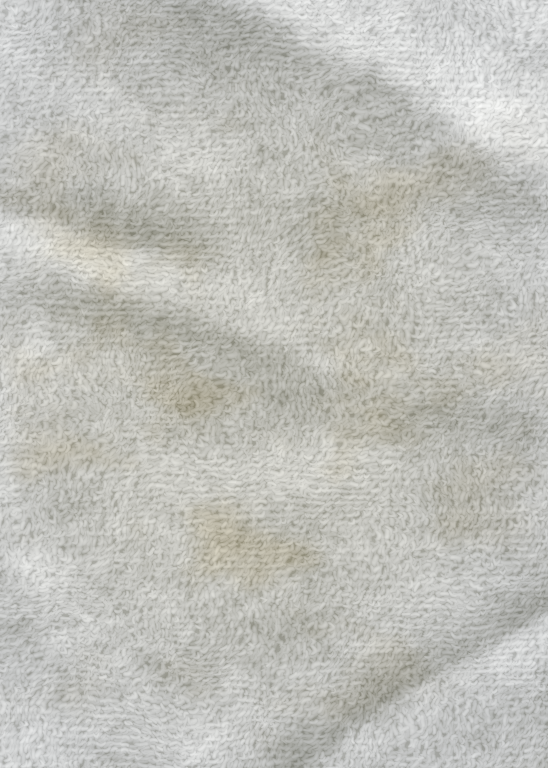
Write a WebGL 2 fragment shader that draws this texture.

```glsl
#version 300 es
precision highp float;

uniform vec2 u_resolution;
out vec4 fragColor;

vec2 hash2(vec2 p) {
  vec3 q = fract(vec3(p.xyx) * vec3(0.1031, 0.1030, 0.0973));
  q += dot(q, q.yzx + 33.33);
  return fract((q.xx + q.yz) * q.zy);
}

float gradientDot(vec2 cell, vec2 offset) {
  return dot(hash2(cell + 57.0) * 2.0 - 1.0, offset);
}

float gradientNoise(vec2 p) {
  vec2 i = floor(p), f = fract(p);
  vec2 u = f * f * f * (f * (f * 6.0 - 15.0) + 10.0);
  vec2 e = vec2(0.0, 1.0);
  return mix(mix(gradientDot(i, f), gradientDot(i + e.yx, f - e.yx), u.x),
             mix(gradientDot(i + e.xy, f - e.xy), gradientDot(i + e.yy, f - e.yy), u.x), u.y);
}

float fbm(vec2 p, int octaves) {
  float sum = 0.0, amplitude = 1.0;
  for (int i = 0; i < octaves; i++) {
    sum += amplitude * gradientNoise(p);
    p = mat2(1.6, 1.2, -1.2, 1.6) * p + 19.7;
    amplitude *= 0.5;
  }
  return sum;
}

// Crease from a to b: a soft shadow with a lit ridge on its left side
float fold(vec2 p, vec2 a, vec2 b, float bend, float width) {
  float len = length(b - a);
  vec2 along = (b - a) / len;
  vec2 rel = p - a;
  float t = dot(rel, along) / len;
  float s = dot(rel, vec2(-along.y, along.x)) + bend * sin(3.14159 * t);
  float fade = smoothstep(-0.2, 0.15, t) * (1.0 - smoothstep(0.8, 1.2, t));
  float side = s / (width * mix(1.6, 0.7, smoothstep(-width, width, s)));
  float ridge = (s - 1.8 * width) / width;
  return fade * (0.4 * exp(-ridge * ridge) - exp(-side * side));
}

// Height of one looped thread, a bent capsule lit from one flank
float threadLoop(vec2 offset, float angle, float halfLength, float radius, float curl) {
  vec2 dir = vec2(cos(angle), sin(angle));
  float t = dot(offset, dir);
  float across = dot(offset, vec2(-dir.y, dir.x));
  across += curl * radius * cos(1.6 * t / halfLength);
  float d = length(vec2(max(abs(t) - halfLength, 0.0), across)) / radius;
  float flank = clamp(across / radius, -1.0, 1.0);
  return max(1.0 - 0.7 * d * d, -0.5) + 0.25 * flank;
}

// Crowded rows of overlapping loops with wandering slant
float terryPile(vec2 p, vec2 pitch, float slant, float disorder) {
  vec2 cell = floor(p / pitch);
  float height = -0.2;
  for (int y = -1; y <= 1; y++) {
    for (int x = -1; x <= 1; x++) {
      vec2 id = cell + vec2(x, y);
      vec2 place = hash2(id + 211.0);
      vec2 shape = hash2(id + 503.0);
      vec2 size = hash2(id + 887.0);
      vec2 centre = (id + 0.5 + (place - 0.5) * vec2(0.9, disorder)) * pitch;
      float angle = slant + (shape.x - 0.5) * (0.6 + 1.4 * disorder);
      float halfLength = pitch.x * mix(0.3, 0.65, size.x);
      float radius = pitch.x * mix(0.36, 0.52, size.y);
      float h = threadLoop(p - centre, angle, halfLength, radius, place.x - 0.35);
      height = max(height, h - 0.45 * shape.y);
    }
  }
  return height;
}

void main() {
  vec2 p = gl_FragCoord.xy / u_resolution.y;
  vec2 sway = vec2(fbm(p * 6.0 + 3.0, 4), fbm(p * 6.0 + 41.0, 4));
  vec2 cloth = p + 0.018 * sway;

  // Large creases and broad light
  float relief = fold(cloth, vec2(0.22, 1.01), vec2(0.74, 0.71), -0.012, 0.038);
  relief += 0.80 * fold(cloth, vec2(0.25, 0.69), vec2(-0.04, 0.76), -0.010, 0.028);
  relief += 0.75 * fold(cloth, vec2(0.05, 0.62), vec2(0.42, 0.50), -0.012, 0.030);
  relief += fold(cloth, vec2(0.76, 0.24), vec2(0.34, -0.02), 0.012, 0.025);
  relief += 0.55 * fold(cloth, vec2(0.74, 0.42), vec2(0.36, 0.45), 0.015, 0.035);
  relief += 0.50 * fold(cloth, vec2(-0.02, 0.27), vec2(0.10, 0.08), 0.010, 0.035);
  float topRight = smoothstep(1.1, 1.6, p.x + p.y);
  float leftEdge = 1.0 - smoothstep(0.0, 0.2, p.x);
  float light = 0.774 + 0.110 * relief + 0.080 * topRight + 0.035 * leftEdge;
  light += 0.090 * fbm(p * vec2(6.0, 9.0) + 8.0, 4);
  light += 0.055 * gradientNoise(cloth * vec2(34.0, 46.0) + 5.0);

  // Two layers of pile, woven rows and fine fuzz
  vec2 pitch = vec2(0.0070, 0.0092);
  float patchiness = gradientNoise(p * 8.0 + 70.0);
  float disorder = clamp(0.5 + 0.9 * patchiness, 0.2, 0.9);
  float slant = 0.75 + 2.0 * gradientNoise(p * 7.0 + 12.0);
  float upper = terryPile(cloth, pitch, slant, disorder);
  float lower = terryPile(cloth + pitch * vec2(40.5, 73.4), pitch, slant + 0.35, disorder);
  float pile = max(upper, lower - 0.22);
  float rows = -cos(6.28318 * cloth.y / pitch.y) * smoothstep(0.9, 0.3, disorder);
  light += 0.145 * (pile - 0.70) + 0.014 * rows;
  light += 0.035 * gradientNoise(p * vec2(150.0, 190.0));

  // Warm middle, cool borders and blotchy stains
  vec2 fromMiddle = (p - vec2(0.33, 0.50)) / vec2(0.42, 0.52);
  float warmth = 1.0 - smoothstep(0.35, 1.15, length(fromMiddle));
  float blotch = smoothstep(-0.05, 0.55, fbm(p * vec2(5.0, 7.0) + 27.0, 5));
  float stain = blotch * (0.15 + 0.85 * warmth);
  vec3 colour = vec3(light) + mix(vec3(-0.004, 0.002, 0.002), vec3(0.004, 0.003, -0.022), warmth);
  colour -= stain * vec3(0.052, 0.070, 0.115);
  colour.b -= 0.12 * max(0.77 - light, 0.0);
  fragColor = vec4(clamp(colour, 0.0, 1.0), 1.0);
}
```
